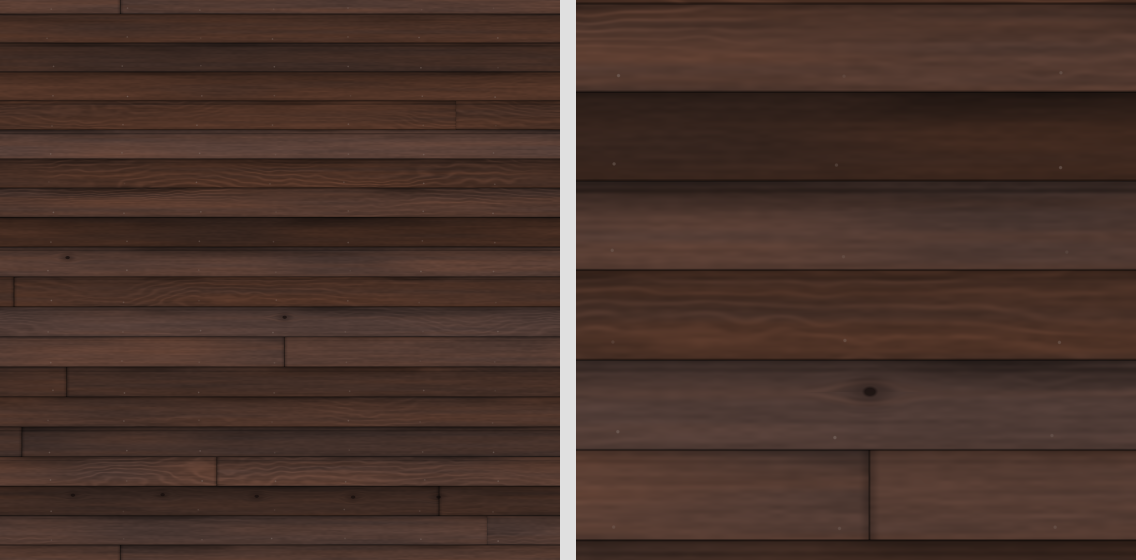
Left: the whole. Right: its middle third, enlarged.
This texture is drawn by a Shadertoy shader. Its source:

```glsl
// Weathered wooden siding: nineteen horizontal boards with butt joints, nails and knots.
// Each board takes its tone, warmth and figure by row; stretched noise gives the grain,
// and contour lines of a warped field give the flame-shaped figure.

float hash(vec2 p) {
    vec3 q = fract(vec3(p.xyx) * 0.1031);
    q += dot(q, q.yzx + 33.33);
    return fract((q.x + q.y) * q.z);
}

// Value noise that repeats along x
float noise(vec2 p, float period) {
    vec2 c = floor(p), f = p - c;
    f = f * f * (3.0 - 2.0 * f);
    float x0 = mod(c.x, period), x1 = mod(c.x + 1.0, period);
    return mix(mix(hash(vec2(x0, c.y)), hash(vec2(x1, c.y)), f.x),
               mix(hash(vec2(x0, c.y + 1.0)), hash(vec2(x1, c.y + 1.0)), f.x), f.y);
}

// Board properties, from the top row down
const float tone[19] = float[](0.90, 0.80, 0.97, 0.97, 1.15, 0.95, 1.08, 0.80, 1.07, 0.95,
                               1.05, 1.10, 0.86, 0.98, 0.87, 1.08, 0.81, 1.01, 1.07);
const float warmth[19] = float[](0.7, 0.5, 1.0, 0.9, 0.3, 0.9, 0.6, 0.95, 0.35, 0.8,
                                 0.05, 0.4, 0.6, 0.6, 0.25, 0.45, 0.6, 0.2, 0.4);
const float figure[19] = float[](0.2, 0.1, 0.2, 0.5, 0.1, 0.9, 1.0, 0.1, 0.15, 0.6,
                                 0.4, 0.15, 0.2, 0.5, 0.1, 0.7, 0.3, 0.4, 0.2);
// Joint position along x; negative means an unbroken board
const float joint[19] = float[](-1.0, -1.0, -1.0, 0.814, -1.0, -1.0, -1.0, -1.0, -1.0, 0.025,
                                -1.0, 0.508, 0.119, -1.0, 0.039, 0.387, 0.784, 0.87, 0.215);

void mainImage(out vec4 fragColor, in vec2 fragCoord) {
    vec2 uv = fragCoord / iResolution.xy;
    float pixel = 1.0 / iResolution.y;

    // Board row and height within it, slightly uneven: t runs from 0 at the top to 1
    float v = (1.0 - uv.y) * 19.0 - 0.445;
    v += 0.012 + 0.062 * sin(6.2832 * (v - 2.0) / 19.0);
    float row = mod(floor(v), 19.0), t = fract(v);
    int id = int(row);
    bool jointed = joint[id] >= 0.0;
    float x = jointed ? fract(uv.x - joint[id]) : uv.x;
    float wrap = jointed ? 64.0 : 1.0;
    float seed = row * 37.0;

    // Knots bend the grain around them
    float knotDark = 0.0, bend = 0.0;
    int knots = id == 16 ? 5 : (id == 8 || id == 10 ? 1 : 0);
    for (int i = 0; i < knots; i++) {
        float k = float(i);
        float kx = (id == 10 ? 0.505 : 0.118) + k * 0.166 + 0.02 * hash(vec2(k, row));
        vec2 d = vec2(uv.x - kx, (t - 0.28 - 0.1 * hash(vec2(row, k))) / 19.0);
        float r = length(d * vec2(0.7, 1.0));
        knotDark += smoothstep(0.0038, 0.001, r) + 0.3 * smoothstep(0.014, 0.002, r);
        bend += sign(d.y) * 0.16 * exp(-dot(d * vec2(45.0, 90.0), d * vec2(45.0, 90.0)));
    }
    float g = t - bend;

    // Blotches, streaks and fine fibre
    float blotch = noise(vec2(x * 5.0, g * 2.0 + seed), 5.0 * wrap);
    float streak = noise(vec2(x * 5.0, g * 8.0 + seed), 5.0 * wrap);
    float fibre = noise(vec2(x * 18.0, g * 19.0 + seed), 18.0 * wrap);
    float speck = noise(vec2(x * 110.0, g * 22.0 + seed), 110.0 * wrap);
    float shade = 1.0 + 0.18 * (blotch - 0.5) + 0.13 * (streak - 0.5)
                + 0.12 * (fibre - 0.5) + 0.08 * (speck - 0.5);

    // Flame figure: thin contour lines of a stretched field, fading in patches
    float field = g * 5.0 + 5.0 * noise(vec2(x * 6.0, g * 1.5 + seed + 11.0), 6.0 * wrap)
                + 0.7 * noise(vec2(x * 44.0, g * 5.0 + seed), 44.0 * wrap);
    float ridge = pow(0.5 + 0.5 * sin(6.2832 * field), 2.0) - 0.375;
    float patchy = smoothstep(0.2, 0.75, noise(vec2(x * 6.0, g + seed + 5.0), 6.0 * wrap));
    shade += 0.24 * figure[id] * patchy * ridge;

    // Lap profile: shaded top, paler belly, thin lip line and ragged stain under the lap
    float lip = 0.09 + 0.07 * hash(vec2(row, 3.0));
    float depth = 0.05 + 0.14 * hash(vec2(row, 21.0));
    shade *= mix(1.0 - depth, 1.03, smoothstep(0.0, 0.6, t));
    shade *= 1.0 - 0.08 * smoothstep(0.85, 1.0, t);
    shade *= 1.0 - 0.25 * hash(vec2(row, 8.0)) * smoothstep(0.05, 0.0, abs(t - lip));
    float stain = noise(vec2(x * 7.0, t * 3.0 + seed + 19.0), 7.0 * wrap);
    shade *= 1.0 - 0.22 * smoothstep(0.45, 0.9, stain) * smoothstep(0.45, 0.05, t);

    // Wood colour from grey-brown to red-brown
    float warm = clamp(warmth[id] + 0.4 * (streak - 0.5) + 0.3 * (blotch - 0.5), 0.0, 1.0);
    vec3 color = mix(vec3(0.298, 0.224, 0.202), vec3(0.302, 0.194, 0.146), warm);
    color *= tone[id] * shade;
    color = mix(color, vec3(0.08, 0.05, 0.045), min(knotDark, 1.0) * 0.8);

    // Nails: tiny pale heads in columns near the lower edge, some worn away
    float column = clamp(round((uv.x - 0.09) / 0.1325), 0.0, 6.0);
    vec2 jitter = vec2(hash(vec2(column, row)), hash(vec2(row, column + 9.0))) - 0.5;
    vec2 nail = vec2(uv.x - 0.09 - column * 0.1325 - 0.012 * jitter.x,
                     (t - 0.83 - 0.1 * jitter.y) / 19.0);
    float head = smoothstep(0.0008 + pixel, 0.0008 - pixel * 0.5, length(nail));
    float worn = 0.15 + 0.4 * hash(vec2(column + 3.0, row));
    color = mix(color, vec3(0.52, 0.46, 0.43), worn * head);

    // Thin seams between boards, with a soft shadow below each lap
    float seam = min(t, 1.0 - t) / 19.0;
    color *= 1.0 - 0.2 * smoothstep(0.006, 0.0, t / 19.0);
    color *= 1.0 - 0.42 * smoothstep(0.0005 + pixel, 0.0005 - pixel * 0.5, seam);

    // Butt joints, some tight and some open
    if (jointed) {
        float gap = min(x, 1.0 - x);
        float open = id == 3 || id == 17 ? 0.3 : 1.0;
        color *= 1.0 - 0.2 * open * smoothstep(0.007, 0.0, gap);
        color *= 1.0 - 0.45 * open * smoothstep(0.0004 + pixel, 0.0004 - pixel * 0.5, gap);
    }
    fragColor = vec4(color, 1.0);
}
```
